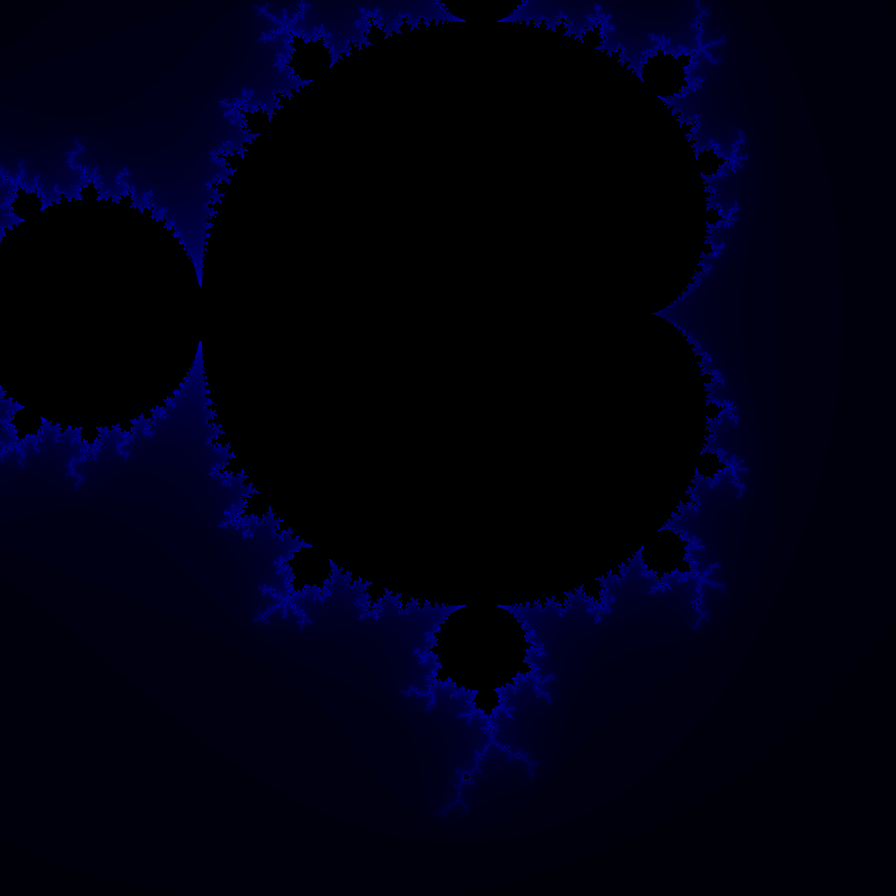
Give the GLSL for this background, as a Shadertoy shader.

```glsl
const int MAX_STEPS = 50;                  // iterations before a point counts as inside
const int SAMPLES = 2;                     // antialiasing samples per axis
const float ESCAPE_RADIUS = 2.0;
const float VIEW_SIZE = 2.0;               // height of the view in the complex plane
const vec2 PLANE_ORIGIN = vec2(0.6, 0.65); // where zero lies on the canvas
const vec3 INSIDE_COLOR = vec3(0.0);
const vec3 GLOW_COLOR = vec3(0.0, 0.0, 0.8);

vec2 complexSquare(vec2 z) {
    return vec2(z.x * z.x - z.y * z.y, 2.0 * z.x * z.y);
}

// Colour by the number of steps taken to escape z -> z^2 + c
vec3 fractalColor(vec2 c) {
    vec2 z = vec2(0.0);
    for (int i = 1; i <= MAX_STEPS; i++) {
        z = complexSquare(z) + c;
        if (dot(z, z) > ESCAPE_RADIUS * ESCAPE_RADIUS) {
            return GLOW_COLOR * float(i) / float(MAX_STEPS);
        }
    }
    return INSIDE_COLOR;
}

void mainImage(out vec4 fragColor, in vec2 fragCoord) {
    vec3 total = vec3(0.0);

    // Average a small grid of samples within the pixel
    for (int y = 0; y < SAMPLES; y++) {
        for (int x = 0; x < SAMPLES; x++) {
            vec2 offset = (vec2(x, y) + 0.5) / float(SAMPLES) - 0.5;
            vec2 canvas = (fragCoord + offset) / iResolution.y;
            total += fractalColor((canvas - PLANE_ORIGIN) * VIEW_SIZE);
        }
    }

    fragColor = vec4(total / float(SAMPLES * SAMPLES), 1.0);
}
```
